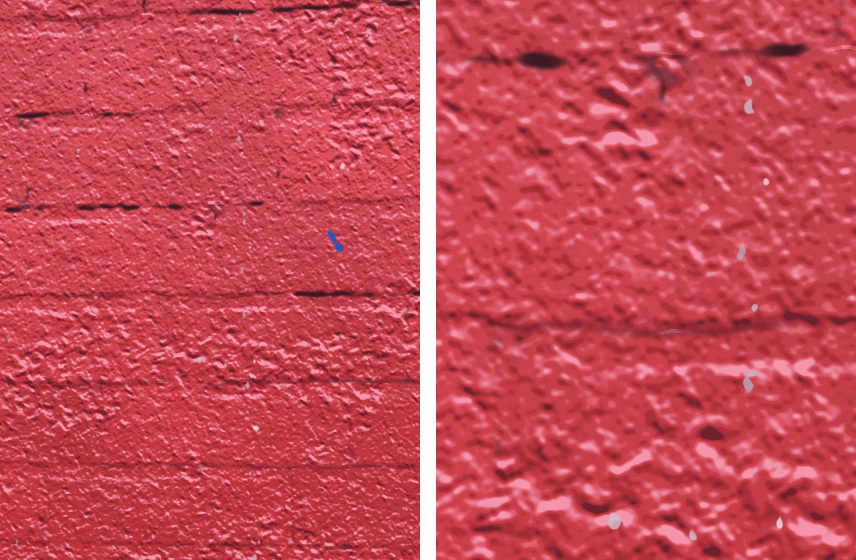
Left, the full canvas; right, a detail of the centre.
Write a Shadertoy shader that draws this texture.

```glsl
// Thickly painted red brick wall: uneven courses, lumpy paint, ragged dark joints and stray paint flecks.

float hash(vec2 c) {
    vec3 q = fract(c.xyx * vec3(0.1031, 0.1030, 0.0973));
    q += dot(q, q.yzx + 33.33);
    return fract((q.x + q.y) * q.z);
}

// Cellular noise: one soft blob of random sign per cell, mean zero.
float blobs(vec2 p) {
    vec2 cell = floor(p);
    float sum = 0.0;
    for (int j = -1; j <= 1; j++)
        for (int i = -1; i <= 1; i++) {
            vec2 c = cell + vec2(i, j);
            vec2 d = p - c - vec2(hash(c + 17.0), hash(c + 71.0));
            float k = max(0.0, 1.0 - dot(d, d));
            sum += (hash(c + 139.0) * 2.0 - 1.0) * k * k * k;
        }
    return sum;
}

float segment(vec2 p, vec2 a, vec2 b) {
    vec2 ab = b - a;
    return length(p - a - ab * clamp(dot(p - a, ab) / dot(ab, ab), 0.0, 1.0));
}

// x: distance below the nearest bed joint, y: distance to the upright joint,
// z: bed joint number, w: course number. Courses tilt and get lower downwards.
vec4 courses(vec2 p) {
    float down = 1.0 - p.y;
    down += 0.045 * (1.0 - 1.4 * down) * (p.x - 0.375);
    down += 0.0015 * sin(p.x * 19.0 + p.y * 8.0);
    down += 0.003 * blobs(p * vec2(22.0, 14.0)) + 0.0022 * blobs(p * 62.0 + 4.0);
    float r = (0.1785 - sqrt(0.03186 - 0.0132 * (down - 0.023))) / 0.0066;
    float joint = floor(r + 0.5);
    float course = floor(r);
    float x = p.x + 0.006 * blobs(p * 28.0 + 5.0) + 0.004 * blobs(p * 70.0);
    float along = (x - 0.154 + 0.104 * course) / 0.443;
    float upright = (fract(along + 0.5) - 0.5) * 0.443;
    return vec4((r - joint) * 0.155, upright, joint, course);
}

float roughness(vec2 p) {
    return 0.3 + 0.7 * smoothstep(-0.1, 0.45, blobs(p * vec2(5.5, 8.0) + 3.7) + 0.4 * blobs(p * 19.0));
}

// Relief of the brick faces, the recessed mortar and the lumps of paint.
float relief(vec2 p) {
    vec4 w = courses(p);
    float face = w.x > 0.0 ? smoothstep(0.018, 0.03, w.x) : smoothstep(0.0, 0.009, -w.x);
    float h = face * (0.0026 + 0.0024 * blobs(p * vec2(9.0, 4.0) + 31.0));
    h -= 0.0016 * exp(-w.y * w.y / 0.00005);
    vec2 q = p + 0.0022 * sin(p.yx * vec2(151.0, 187.0) + 3.0 * sin(p * 43.0));
    float lumps = 0.0042 * blobs(q * vec2(46.0, 58.0)) + 0.0036 * blobs(q * vec2(82.0, 96.0) + 9.0);
    h += roughness(p) * (lumps + 0.0026 * blobs(q * 24.0 + 9.0));
    h += 0.0017 * blobs(q * 128.0 + 40.0) + 0.0009 * blobs(p * 215.0 + 80.0);
    return h + 0.0022 * blobs(p * 15.0 + 60.0);
}

void mainImage(out vec4 fragColor, in vec2 fragCoord) {
    vec2 p = fragCoord / iResolution.y;
    float px = 1.0 / iResolution.y;
    vec4 w = courses(p);

    // Red paint, paler towards the top, slightly different on each brick
    vec3 col = mix(vec3(0.74, 0.205, 0.24), vec3(0.84, 0.305, 0.355), smoothstep(0.0, 0.95, p.y));
    float brick = floor((p.x - 0.154 + 0.104 * w.w) / 0.443 + 0.003);
    col *= 0.97 + 0.06 * hash(vec2(brick, w.w) + 50.0) + 0.05 * blobs(p * 4.0);

    // Light from above: pink gloss on upward slopes, deep red below lumps
    vec2 toLight = vec2(0.0006, 0.0024);
    float slope = (relief(p - 0.5 * toLight) - relief(p + 0.5 * toLight)) / 0.0024;
    col = mix(col, vec3(0.89, 0.39, 0.47), 0.8 * smoothstep(0.06, 0.36, slope));
    col = mix(col, vec3(0.97, 0.62, 0.71), 0.85 * smoothstep(0.3, 0.72, slope));
    col = mix(col, vec3(0.64, 0.165, 0.205), 0.8 * smoothstep(0.05, 0.42, -slope));
    col = mix(col, vec3(0.36, 0.11, 0.16), 0.75 * smoothstep(0.45, 0.9, -slope));

    // Bed joints: a soft broken shadow
    vec3 gapColor = vec3(0.20, 0.09, 0.13);
    float patchy = blobs(p * vec2(17.0, 9.0) + 8.0) + 0.6 * blobs(p * 48.0);
    float shadow = exp(-w.x * w.x / 0.00001) * smoothstep(-0.6, 0.5, patchy);
    col = mix(col, vec3(0.45, 0.12, 0.16), 0.65 * shadow);

    // Open gaps: towards the left on two upper joints, to the right on others, rare lower down
    float reach = abs(w.z - 1.5) < 1.0 ? 0.26 * w.z - p.x : p.x - 0.28 - 0.07 * w.z;
    float open = smoothstep(-0.02, 0.05, reach) * (w.z < 3.5 ? 1.0 : 0.25);
    open *= smoothstep(-0.35, 0.35, patchy);
    float gap = 0.0036 * open - abs(w.x + 0.0008);
    col = mix(col, gapColor, 0.92 * open * smoothstep(-0.0014 - px, 0.0012 + px, gap));

    // Upright joints: crumbled dark spots, fading lower down, and grime near the beds
    float upper = 1.0 - 0.75 * smoothstep(1.5, 3.5, w.w);
    float crumbs = smoothstep(0.05, 0.5, blobs(p * vec2(60.0, 42.0) + 90.0) + 0.5 * blobs(p * 17.0));
    col = mix(col, gapColor, 0.8 * upper * crumbs * exp(-w.y * w.y / 0.000012));
    float grime = exp(-w.y * w.y / 0.00018 - w.x * w.x / 0.0006);
    float mottle = smoothstep(0.0, 0.6, blobs(p * 85.0 + 12.0) + 0.7 * blobs(p * 160.0));
    col = mix(col, vec3(0.33, 0.17, 0.24), 0.75 * upper * grime * mottle);

    // Thin pale scratch
    float scratch = segment(p, vec2(0.115, 0.9), vec2(0.457, 0.662));
    float worn = smoothstep(-0.4, 0.5, blobs(p * 30.0));
    col = mix(col, vec3(0.93, 0.62, 0.64), 0.45 * worn * (1.0 - smoothstep(0.0, 0.0006 + px, scratch)));

    // White flecks: most in a dripping line, the rest scattered
    for (int i = 0; i < 46; i++) {
        float n = float(i);
        vec2 rnd = vec2(hash(vec2(n, 3.0)), hash(vec2(n, 8.0)));
        float y = (n + rnd.y) / 34.0;
        vec2 c = vec2(0.458 - 0.034 * y + 0.018 * (rnd.x - 0.5), y);
        if (i >= 34) c = rnd * vec2(0.75, 1.0);
        float size = 0.0011 + 0.0042 * pow(hash(vec2(n, 21.0)), 4.0);
        float d = length((p - c) * vec2(1.0, 0.75)) + 0.0018 * blobs(p * 210.0);
        vec3 fleck = mix(vec3(0.70, 0.64, 0.73), vec3(0.95, 0.88, 0.91), rnd.x);
        col = mix(col, fleck, 0.8 * (1.0 - smoothstep(size - px, size + px, d)));
    }

    // Blue dab, wider at its lower end
    float dab = segment(p, vec2(0.588, 0.585), vec2(0.607, 0.557)) + 0.0035 * blobs(p * 110.0);
    float dabWidth = mix(0.0065, 0.002, smoothstep(0.557, 0.574, p.y));
    col = mix(col, vec3(0.10, 0.34, 0.80), 1.0 - smoothstep(-px, px, dab - dabWidth));

    fragColor = vec4(clamp(col, 0.0, 1.0), 1.0);
}
```
